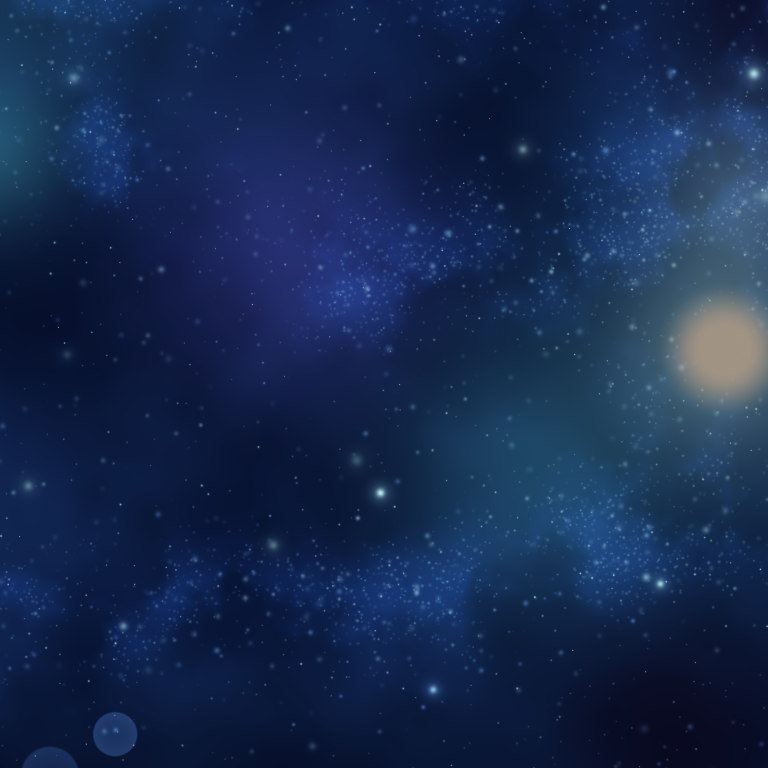
Reproduce this background procedurally as a Shadertoy shader.

```glsl
// A deep blue night sky with drifting nebula haze, star dust and a hazy pale sun.
// Gaussian glows tint a noise sky; jittered grids scatter soft stars whose
// frequency follows two curved dust bands broken up by fractal noise.

const vec3 SHADOW = vec3(0.022, 0.060, 0.170);
const vec3 NAVY   = vec3(0.062, 0.145, 0.315);
const vec3 VOID   = vec3(0.035, 0.032, 0.120);
const vec3 VIOLET = vec3(0.085, 0.045, 0.130);
const vec3 TEAL   = vec3(0.060, 0.140, 0.130);
const vec3 HAZE   = vec3(0.030, 0.075, 0.170);
const vec3 HALO   = vec3(0.230, 0.240, 0.190);
const vec3 SUN    = vec3(0.650, 0.585, 0.520);
const vec3 BLUE_STAR = vec3(0.220, 0.420, 0.800);
const vec3 MINT_STAR = vec3(0.560, 0.740, 0.660);
const vec2 SUN_POS = vec2(0.944, 0.544);
const float SUN_RADIUS = 0.062;

vec3 hash3(vec2 p) {
    vec3 q = fract(p.xyx * vec3(0.1031, 0.1030, 0.0973));
    q += dot(q, q.yxz + 33.33);
    return fract((q.xxy + q.yzz) * q.zyx);
}

float valueNoise(vec2 p) {
    vec2 i = floor(p), f = fract(p);
    f = f * f * (3.0 - 2.0 * f);
    float low  = mix(hash3(i).x, hash3(i + vec2(1, 0)).x, f.x);
    float high = mix(hash3(i + vec2(0, 1)).x, hash3(i + vec2(1, 1)).x, f.x);
    return mix(low, high, f.y);
}

float fbm(vec2 p) {
    float sum = 0.0, amp = 0.533;
    for (int i = 0; i < 4; i++) {
        sum += amp * valueNoise(p);
        p = mat2(1.6, 1.2, -1.2, 1.6) * p + 17.3;
        amp *= 0.5;
    }
    return sum;
}

float glow(vec2 p, vec2 centre, float radius) {
    vec2 d = (p - centre) / radius;
    return exp(-dot(d, d));
}

// Frequency of stars: two curved bands, the left and top rims, the right side
float dustDensity(vec2 p) {
    float upper = p.y - 0.64 - (p.x - 0.53) * (p.x - 0.53);
    float lower = p.y - 0.21 - 0.2 * p.x * p.x * p.x * p.x;
    float bands = exp(-upper * upper / 0.008) + exp(-lower * lower / 0.006);
    bands += 0.8 * exp(-p.x * p.x / 0.015) * smoothstep(0.55, 0.75, p.y);
    bands += 0.6 * exp(-(1.0 - p.y) * (1.0 - p.y) / 0.003);
    bands += 0.5 * smoothstep(0.65, 0.95, p.x) * smoothstep(0.15, 0.35, p.y);
    float patches = smoothstep(0.42, 0.70, fbm(p * 9.0 + 4.7));
    return min(bands, 1.0) * (0.15 + 0.85 * patches);
}

// One soft star per occupied grid cell, with random place, size and tint
vec3 starLayer(vec2 p, float cells, float radius, float chance, float mint) {
    vec3 light = vec3(0.0);
    vec2 home = floor(p * cells);
    for (int y = -1; y <= 1; y++)
    for (int x = -1; x <= 1; x++) {
        vec2 cell = home + vec2(x, y);
        vec3 place = hash3(cell + cells * 1.37);
        vec3 kind = hash3(cell + cells * 2.71 + 50.0);
        float size = radius * mix(0.65, 1.25, kind.x);
        float drawn = max(size, 0.6 / iResolution.y);
        float power = mix(0.25, 1.0, kind.y * kind.y) * size * size / (drawn * drawn);
        power *= smoothstep(0.0, 0.06, chance - place.z);
        vec3 tint = mix(BLUE_STAR, MINT_STAR, clamp(kind.z * 0.7 + mint, 0.0, 1.0));
        light += tint * power * glow(p, (cell + place.xy) / cells, drawn);
    }
    return light;
}

// Translucent lens disc with a slightly brighter rim
float lensDisc(vec2 p, vec2 centre, float radius) {
    float d = length(p - centre) / radius;
    return smoothstep(1.04, 0.94, d) * mix(0.75, 1.0, d * d);
}

void mainImage(out vec4 fragColor, in vec2 fragCoord) {
    vec2 p = fragCoord / iResolution.y;
    float density = dustDensity(p);

    // Nebula
    vec3 color = mix(SHADOW, NAVY, smoothstep(0.25, 0.75, fbm(p * 3.2 + 1.9)));
    color = mix(color, SHADOW, 0.55 * glow(p, vec2(0.43, 0.37), 0.15));
    color = mix(color, SHADOW, 0.45 * glow(p, vec2(0.15, 0.55), 0.13));
    color = mix(color, SHADOW * 0.8, 0.5 * smoothstep(0.14, 0.0, p.y));
    color += VIOLET * glow(p, vec2(0.38, 0.67), 0.17);
    color += TEAL * glow(p, vec2(0.69, 0.38), 0.17);
    color += TEAL * 1.5 * glow(p, vec2(-0.02, 0.80), 0.10);
    color += TEAL * 0.8 * glow(p, vec2(0.02, 1.0), 0.18);
    color = mix(color, VOID, 0.85 * glow(p, vec2(0.88, 0.05), 0.13));
    color = mix(color, VOID, 0.85 * glow(p, vec2(0.98, 0.98), 0.14));
    color += HAZE * density;

    // Sun halo
    float warmth = glow(p, SUN_POS, 0.28);
    color += TEAL * 0.8 * warmth + HALO * glow(p, SUN_POS, 0.13);
    color += HALO * 0.65 * glow(p, vec2(0.97, 0.75), 0.11);

    // Stars, from fine dust to bright beacons
    float mint = 0.35 * warmth + 0.15 * density;
    vec3 stars = 0.45 * starLayer(p, 170.0, 0.0016, 0.55 * density, mint);
    stars += 0.95 * starLayer(p, 75.0, 0.0012, 0.14 + 0.18 * density, mint + 0.3);
    stars += 0.60 * starLayer(p, 48.0, 0.0030, 0.10 + 0.48 * density, mint);
    stars += 0.75 * starLayer(p, 22.0, 0.0042, 0.08 + 0.35 * density, mint + 0.1);
    stars += 1.10 * starLayer(p, 5.0, 0.0062, 0.60, 0.7);
    stars += 0.40 * starLayer(p, 5.0, 0.0170, 0.60, 0.1);
    color += stars * (1.0 - color);

    // Lens discs and sun
    color += vec3(0.10, 0.16, 0.24) * lensDisc(p, vec2(0.150, 0.044), 0.029);
    color += vec3(0.07, 0.11, 0.17) * lensDisc(p, vec2(0.065, -0.010), 0.038);
    float d = length(p - SUN_POS) / SUN_RADIUS;
    color = mix(color, SUN, 0.95 * smoothstep(1.5, 0.45, d));
    fragColor = vec4(color, 1.0);
}
```
